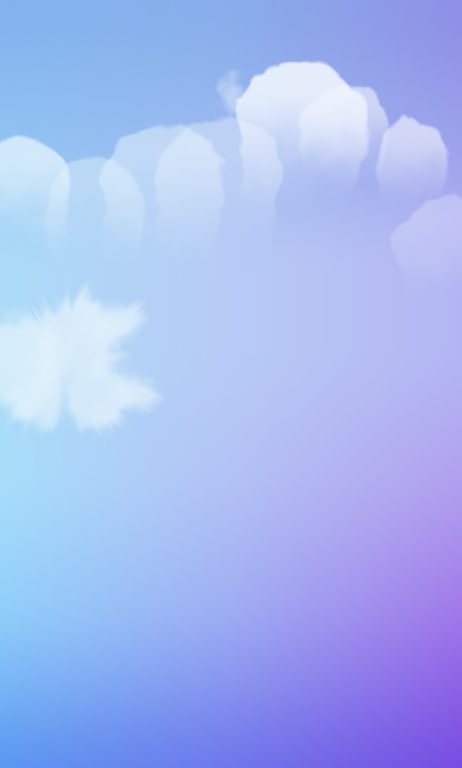
Reproduce this background procedurally as a WebGL 1 fragment shader.

```glsl
precision highp float;

uniform vec2 u_resolution;

float hash(vec2 p) {
  return fract(sin(dot(p, vec2(127.1, 311.7))) * 43758.5453);
}

float noise(vec2 p) {
  vec2 i = floor(p), f = fract(p);
  f = f * f * (3.0 - 2.0 * f);
  return mix(mix(hash(i), hash(i + vec2(1.0, 0.0)), f.x),
             mix(hash(i + vec2(0.0, 1.0)), hash(i + vec2(1.0, 1.0)), f.x), f.y);
}

float fbm(vec2 p) {
  float sum = 0.0, amp = 0.5;
  for (int i = 0; i < 5; i++) {
    sum += amp * noise(p);
    p = mat2(1.6, 1.2, -1.2, 1.6) * p + 7.3;
    amp *= 0.5;
  }
  return sum;
}

vec2 warp(vec2 p, float scale) {
  return vec2(fbm(p * scale), fbm(p * scale + 31.7)) - 0.48;
}

// Left, middle and right colours blended across one height
vec3 band(vec3 left, vec3 middle, vec3 right, float x) {
  vec3 linear = x < 0.5 ? mix(left, middle, x * 2.0) : mix(middle, right, x * 2.0 - 1.0);
  vec3 curve = mix(mix(left, middle, x), mix(middle, right, x), x);
  return mix(linear, curve, 0.6);
}

vec3 sky(vec2 uv) {
  vec3 c = band(vec3(0.33, 0.57, 0.94), vec3(0.42, 0.45, 0.92), vec3(0.45, 0.28, 0.88), uv.x);
  c = mix(c, band(vec3(0.55, 0.80, 0.98), vec3(0.62, 0.68, 0.95), vec3(0.62, 0.45, 0.91), uv.x),
          smoothstep(-0.06, 0.23, uv.y));
  c = mix(c, band(vec3(0.65, 0.87, 0.98), vec3(0.71, 0.76, 0.96), vec3(0.69, 0.62, 0.93), uv.x),
          smoothstep(0.14, 0.40, uv.y));
  c = mix(c, band(vec3(0.67, 0.86, 0.97), vec3(0.73, 0.80, 0.96), vec3(0.70, 0.71, 0.95), uv.x),
          smoothstep(0.33, 0.56, uv.y));
  c = mix(c, band(vec3(0.56, 0.76, 0.95), vec3(0.61, 0.73, 0.94), vec3(0.61, 0.63, 0.92), uv.x),
          smoothstep(0.64, 0.84, uv.y));
  return mix(c, band(vec3(0.51, 0.70, 0.93), vec3(0.54, 0.70, 0.92), vec3(0.56, 0.56, 0.90), uv.x),
             smoothstep(0.80, 1.0, uv.y));
}

// Crisp crown that dissolves downward; lobe holds centre and radius
float billow(vec2 p, vec3 lobe, float strength) {
  vec2 q = (p - lobe.xy) / lobe.z;
  float fade = smoothstep(-1.5, 0.7, q.y);
  q.y *= q.y < 0.0 ? 0.4 : 1.0;
  float edge = 1.0 - smoothstep(-0.003, 0.004, (length(q) - 1.0) * lobe.z);
  return 1.0 - edge * fade * strength;
}

float puff(vec2 p, vec3 lobe) {
  return 1.0 - 0.85 * (1.0 - smoothstep(-0.022, 0.007, length(p - lobe.xy) - lobe.z));
}

float largeCloud(vec2 p) {
  vec2 q = p + warp(p, 22.0) * 0.032;
  float clear = billow(q, vec3(0.030, 0.759, 0.060), 0.72);
  clear *= billow(q, vec3(0.125, 0.735, 0.062), 0.40);
  clear *= billow(q, vec3(0.212, 0.758, 0.080), 0.48);
  clear *= billow(q, vec3(0.285, 0.768, 0.080), 0.42);
  clear *= billow(q, vec3(0.388, 0.838, 0.082), 0.88);
  clear *= billow(q, vec3(0.445, 0.834, 0.053), 0.60);
  clear *= billow(q, vec3(0.533, 0.797, 0.044), 0.62);
  clear *= billow(q, vec3(0.572, 0.690, 0.056), 0.30);
  return 1.0 - clear;
}

float smallCloud(vec2 p) {
  // Noise stretched along rays gives feathered tips
  vec2 ray = p - vec2(0.085, 0.525);
  float tips = fbm(vec2(atan(ray.y, ray.x) * 9.0, length(ray) * 14.0)) - 0.48;
  vec2 q = p + warp(p, 30.0) * 0.035 - ray * tips * 0.42;
  float clear = puff(q, vec3(0.020, 0.525, 0.070));
  clear *= puff(q, vec3(0.100, 0.558, 0.062));
  clear *= puff(q, vec3(0.153, 0.582, 0.032));
  clear *= puff(q, vec3(0.132, 0.487, 0.052));
  clear *= puff(q, vec3(0.045, 0.487, 0.048));
  clear *= puff(q, vec3(0.180, 0.485, 0.030));
  return (1.0 - clear) * (0.70 + 0.36 * fbm(p * 18.0));
}

// Thin torn streak beside the tallest crown
float wisp(vec2 p) {
  vec2 q = p - vec2(0.302, 0.878) + warp(p, 28.0) * 0.06;
  q = mat2(0.8, 0.6, -0.6, 0.8) * q / vec2(0.018, 0.030);
  return 0.45 * (1.0 - smoothstep(0.2, 1.2, length(q)));
}

void main() {
  vec2 uv = gl_FragCoord.xy / u_resolution;
  vec2 p = vec2(uv.x * 0.6, uv.y);
  vec3 color = sky(uv);
  vec3 cloudWhite = mix(vec3(0.91, 0.97, 0.99), vec3(0.96, 0.96, 0.995), uv.x);
  color = mix(color, cloudWhite, wisp(p));
  color = mix(color, cloudWhite, largeCloud(p));
  color = mix(color, vec3(0.89, 0.95, 0.985), clamp(smallCloud(p), 0.0, 1.0));
  gl_FragColor = vec4(color, 1.0);
}
```
